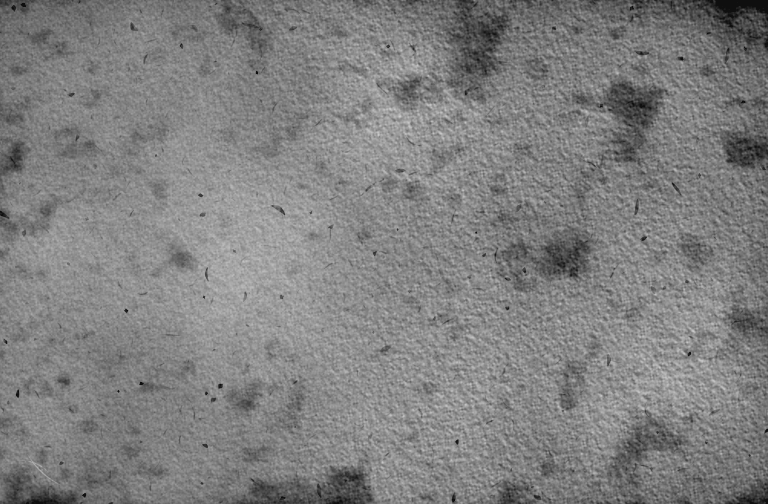
Write a WebGL 2 fragment shader that draws this texture.

```glsl
#version 300 es
precision highp float;
// Aged grey paper: a broad pale glow, cloudy mottling and dark stains near
// the edges, covered by a fine side-lit grain and scattered plant fibres.
// Clouds are layered value noise; fibres are ragged strokes on jittered grids.

#define BASE_TONE 0.462
#define GLOW_GAIN 0.150
#define CLOUD_GAIN 0.30
#define STAIN_GAIN 0.24
#define SMUDGE_GAIN 0.13
#define GRAIN_FREQ 235.0
#define RELIEF_GAIN 0.15
#define TOOTH_GAIN 0.10
#define FIBRE_DARK 0.46

uniform vec2 u_resolution;
out vec4 fragColor;

float hash(vec2 p) {
    vec3 q = fract(vec3(p.xyx) * 0.1031);
    q += dot(q, q.yzx + 33.33);
    return fract((q.x + q.y) * q.z);
}

float noise(vec2 p) {
    vec2 i = floor(p), f = fract(p);
    f = f * f * (3.0 - 2.0 * f);
    return mix(mix(hash(i), hash(i + vec2(1, 0)), f.x),
               mix(hash(i + vec2(0, 1)), hash(i + vec2(1, 1)), f.x), f.y);
}

float fbm(vec2 p) {
    float sum = 0.0, amp = 0.5;
    for (int i = 0; i < 6; i++) {
        sum += amp * noise(p);
        p = mat2(1.6, 1.2, -1.2, 1.6) * p + 17.3;
        amp *= 0.5;
    }
    return sum;
}

// Coverage of one tapered, slightly bent stroke centred on the origin
float stroke(vec2 p, float angle, float halfLen, float halfWidth, float bend) {
    float c = cos(angle), s = sin(angle);
    p = mat2(c, -s, s, c) * p;
    float along = clamp(p.x / halfLen, -1.0, 1.0);
    p.y -= bend * halfLen * (along * along - 0.4);
    float d = length(vec2(p.x - along * halfLen, p.y));
    float w = halfWidth * (1.0 - 0.6 * along * along);
    float aa = 0.7 / u_resolution.y;
    return min(1.0, w / aa) * (1.0 - smoothstep(w - aa, w + aa, d));
}

// Strokes scattered over a grid with the given number of cells per height
float fibres(vec2 p, float cells, float density, float halfLen, float halfWidth) {
    vec2 home = floor(p * cells);
    float mask = 0.0;
    for (int y = -1; y <= 1; y++)
    for (int x = -1; x <= 1; x++) {
        vec2 id = home + vec2(x, y);
        vec2 seed = id + cells * 7.31;
        if (hash(seed + 3.7) > density) continue;
        vec2 centre = (id + vec2(hash(seed + 11.2), hash(seed + 29.5))) / cells;
        float size = hash(seed + 41.9);
        float m = stroke(p - centre, 6.2832 * hash(seed + 53.1),
                         halfLen * mix(0.2, 1.0, size * size),
                         halfWidth * mix(0.6, 1.2, hash(seed + 67.3)),
                         0.6 * (hash(seed + 71.7) - 0.5));
        mask = max(mask, m * mix(0.3, 1.0, hash(seed + 83.9)));
    }
    return mask;
}

// Brightness change of a surface lit from the upper left
float relief(vec2 p, float freq) {
    p = mat2(0.8, 0.6, -0.6, 0.8) * p;
    vec2 toLight = vec2(-0.04, 0.52);
    return noise(p * freq - toLight) - noise(p * freq + toLight);
}

void main() {
    vec2 p = gl_FragCoord.xy / u_resolution.y;
    vec2 uv = gl_FragCoord.xy / u_resolution;
    float right = smoothstep(0.35, 0.8, uv.x);
    float rough = smoothstep(0.3, 0.7, uv.x + 0.3 * abs(uv.y - 0.5));

    // Broad light and mottling
    vec2 fromGlow = (uv - vec2(0.28, 0.50)) / vec2(0.34, 0.47);
    float tone = BASE_TONE + GLOW_GAIN * exp(-dot(fromGlow, fromGlow));
    vec2 fromPatch = (uv - vec2(0.86, 0.27)) / vec2(0.14, 0.24);
    tone += 0.07 * exp(-dot(fromPatch, fromPatch));
    tone += CLOUD_GAIN * (fbm(p * 3.6 + 5.1) - 0.48);

    // Worn borders, small stains and the dark upper right corner
    vec2 toEdge = min(uv, 1.0 - uv);
    float edge = exp(-30.0 * toEdge.y) + 0.7 * exp(-25.0 * toEdge.x);
    float blotch = fbm(p * 9.0 + 31.7);
    tone -= 0.07 * edge;
    float reach = blotch + 0.13 * edge + 0.07 * right - 0.03;
    tone -= STAIN_GAIN * smoothstep(0.63, 0.84, reach);
    float corner = smoothstep(0.74, 0.96, uv.x) * smoothstep(0.86, 1.0, uv.y + 0.2 * (blotch - 0.5));
    tone -= 0.20 * corner;
    tone -= SMUDGE_GAIN * smoothstep(0.56, 0.82, fbm(p * vec2(22.0, 30.0) + 63.1));

    // Paper grain, stronger on the right
    float bumps = relief(p, GRAIN_FREQ) + 0.75 * relief(p + 9.4, GRAIN_FREQ * 0.56);
    tone += RELIEF_GAIN * mix(0.45, 1.0, rough) * bumps;
    tone += TOOTH_GAIN * (noise(p * GRAIN_FREQ * 1.4 + 3.3) - 0.5);

    // Faint broken hairs, then bold fibres and specks
    vec2 warp = 0.004 * vec2(noise(p * 70.0), noise(p * 70.0 + 19.0));
    vec2 q = p + warp;
    float ragged = smoothstep(0.1, 0.65, noise(p * 130.0 + 7.0));
    float hairs = 0.16 * fibres(q, 32.0, 0.7, 0.013, 0.0015) + 0.24 * fibres(q, 16.0, 0.6, 0.022, 0.0016);
    tone -= hairs * ragged;
    float bold = max(fibres(q, 7.0, 0.55, 0.018, 0.0040), fibres(q, 11.0, 0.35, 0.005, 0.0036));
    tone -= FIBRE_DARK * bold * mix(0.5, 1.0, ragged);

    // Pale creases near the lower left corner
    float crease = max(stroke(p - vec2(0.085, 0.065), -0.75, 0.045, 0.0013, 0.15),
                       stroke(p - vec2(0.070, 0.078), -0.40, 0.030, 0.0010, -0.2));
    tone += 0.20 * crease;

    fragColor = vec4(vec3(clamp(tone, 0.06, 0.95)), 1.0);
}
```
